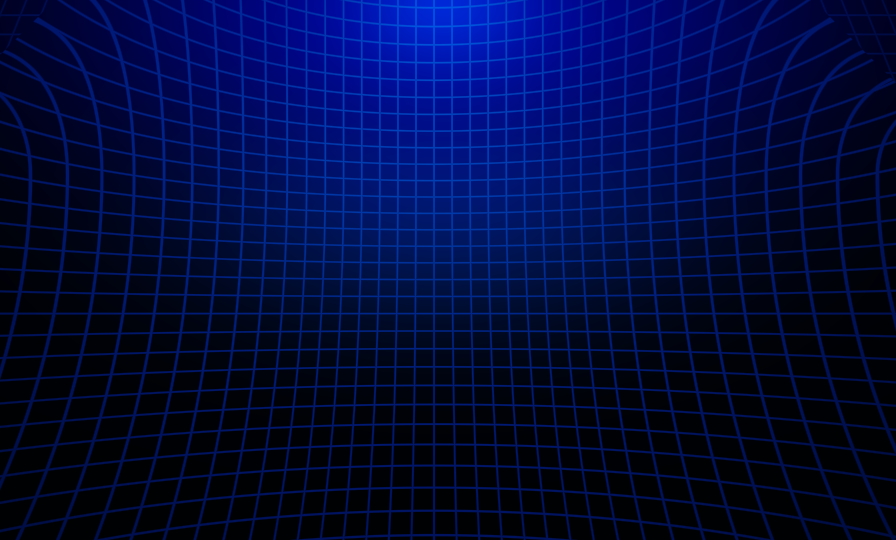
Give the GLSL for this background, as a Shadertoy shader.

```glsl
// A blue wire grid, pinched like a curved screen, over a glow from the top edge.
// Screen points are mapped back to grid indices by smooth stretch formulas,
// then antialiased lines are drawn at whole indices above soft elliptic glows.

// Lengths are in canvas widths; y runs down from the top edge.
const float CENTER_X = 0.4844;      // straight vertical line
const float LEVEL_Y = 0.350;        // straight horizontal line
const float WAIST_Y = 0.195;        // height where columns are narrowest
const vec2 CELL = vec2(0.02005, 0.01927);
const float LINE_HALF = 0.047;      // half line width, in cells
const float CORNER_CUT = 0.423;     // diagonal limit of the warped sheet

const vec3 NIGHT = vec3(0.0, 0.003, 0.012);
const vec3 TOP_BLUE = vec3(0.0, 0.012, 0.62);
const vec3 MID_BLUE = vec3(0.0, 0.085, 0.28);
const vec3 HOT_BLUE = vec3(0.0, 0.14, 0.20);
const vec3 LINE_BLUE = vec3(0.0, 0.10, 0.52);
const vec3 LINE_LIT = vec3(0.0, 0.20, 0.25);

// Elliptic gaussian falloff
float glow(vec2 p, vec2 center, vec2 radius) {
    vec2 r = (p - center) / radius;
    return exp(-dot(r, r));
}

// Column index: cells widen outwards, below the waist and in the top corners
float columnIndex(float side, float y) {
    float below = max(y - WAIST_Y, 0.0);
    float above = max(1.0 - y / WAIST_Y, 0.0);
    float flare = 1.0 + 1.53 * below * below
                + 0.36 * above * above * pow(side / CENTER_X, 4.0);
    float d = side / flare;
    float bend = d - 0.1654;
    float width = CELL.x + 0.01125 * (bend + sqrt(bend * bend + 0.0016));
    return d / width;
}

// Row index: rows bow away from the level line towards both sides
float rowIndex(float side, float y) {
    float rise = y - LEVEL_Y;
    float bow = 0.285 - 0.461 * rise + 1.30 * rise * rise;
    float reach = side / CENTER_X;
    float h = rise / (1.0 + bow * reach * reach);
    return h / (CELL.y + 0.0079 * h + 0.0205 * h * h);
}

// Coverage of the lines at whole indices
float gridLines(vec2 index) {
    vec2 dist = abs(fract(index - 0.5) - 0.5);
    vec2 soft = 1.15 * fwidth(index);
    vec2 cover = clamp((LINE_HALF - dist) / soft + 0.5, 0.0, 1.0);
    return max(cover.x, cover.y);
}

void mainImage(out vec4 fragColor, in vec2 fragCoord) {
    float pixel = 1.0 / iResolution.x;
    vec2 p = vec2(fragCoord.x, iResolution.y - fragCoord.y) * pixel;
    p.x -= CENTER_X;
    float side = abs(p.x);

    // Background glows
    vec3 color = NIGHT;
    color += TOP_BLUE * glow(p, vec2(0.01, 0.0), vec2(0.39, 0.195));
    color += MID_BLUE * glow(p, vec2(0.01, 0.245), vec2(0.27, 0.13));
    float hot = glow(p, vec2(0.01, 0.0), vec2(0.095, 0.075));
    color += HOT_BLUE * hot;

    // Warped sheet, and the plain grid left in the top corners
    float sheet = gridLines(vec2(columnIndex(side, p.y), rowIndex(side, p.y)));
    vec2 flatIndex = vec2((side - 0.4 * p.y - 0.432) / 0.0228,
                          (p.y - 0.0169) / 0.0215);
    float plain = 0.6 * gridLines(flatIndex);
    float corner = smoothstep(-pixel, pixel, side - p.y - CORNER_CUT);
    float lines = mix(sheet, plain, corner);

    // Line light fades towards the lower corners
    float fade = 1.0 - 0.45 * smoothstep(0.25, 0.75, length(p - vec2(0.0, 0.15)));
    vec3 lineColor = LINE_BLUE * fade
                   + LINE_LIT * glow(p, vec2(0.0, 0.13), vec2(0.27, 0.22))
                   + HOT_BLUE * hot;
    color = mix(color, max(color, lineColor), 0.85 * lines);

    fragColor = vec4(clamp(color, 0.0, 1.0), 1.0);
}
```
